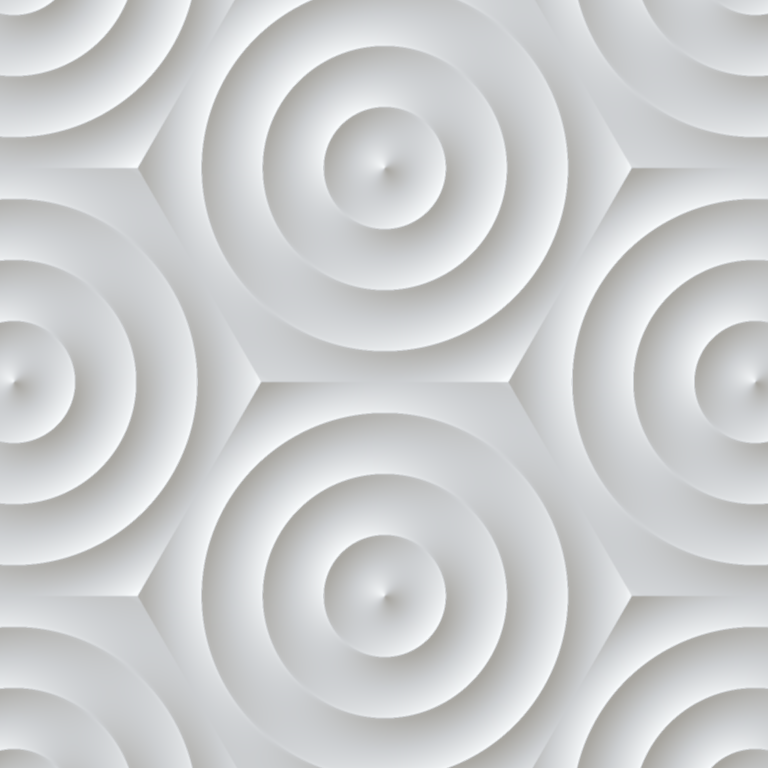
This pattern is drawn by a Shadertoy shader. Its source:

```glsl
#define PITCH 0.5573
#define RING 0.0795
#define CENTER vec2(0.501, 0.224)
#define GLOW_DIR vec2(0.77, -0.64)
#define SOFTNESS 0.0028
#define RIM 0.10
#define DRIFT 0.09
#define SHADE vec3(0.64, 0.63, 0.605)
#define PLASTER vec3(0.80, 0.81, 0.82)
#define GLOW vec3(0.97, 0.98, 0.985)

const int SAMPLES = 4;

float hash(vec2 p) {
    return fract(sin(dot(p, vec2(127.1, 311.7))) * 43758.55);
}

float valueNoise(vec2 p) {
    vec2 i = floor(p), f = fract(p);
    f = f * f * (3.0 - 2.0 * f);
    return mix(mix(hash(i), hash(i + vec2(1, 0)), f.x),
               mix(hash(i + vec2(0, 1)), hash(i + vec2(1, 1)), f.x), f.y);
}

// Offset from the nearest centre of a flat-topped hexagonal lattice
vec2 hexOffset(vec2 p) {
    vec2 size = PITCH * vec2(sqrt(3.0), 1.0);
    vec2 a = mod(p + 0.5 * size, size) - 0.5 * size;
    vec2 b = mod(p, size) - 0.5 * size;
    return dot(a, a) < dot(b, b) ? a : b;
}

// Signed light on concentric hollow grooves; the fourth is cut by the hexagon
float relief(vec2 uv) {
    vec2 p = hexOffset(uv - CENTER);
    float radius = length(p);
    float ring = radius / RING;
    float across = ring - min(floor(ring), 3.0);
    float slope = 2.0 * across - 1.0;
    float facing = dot(p, GLOW_DIR) / max(radius, 1e-4);
    float rim = smoothstep(0.86, 1.0, abs(slope));
    return slope * facing + RIM * rim;
}

void mainImage(out vec4 fragColor, in vec2 fragCoord) {
    vec2 uv = fragCoord / iResolution.y;

    // Average over a small square to soften every ridge
    float span = max(SOFTNESS, 1.0 / iResolution.y);
    float light = 0.0;
    for (int j = 0; j < SAMPLES; j++) {
        for (int i = 0; i < SAMPLES; i++) {
            vec2 jitter = (vec2(i, j) + 0.5) / float(SAMPLES) - 0.5;
            light += relief(uv + jitter * span);
        }
    }
    light /= float(SAMPLES * SAMPLES);

    // Slow unevenness of the room light
    light += DRIFT * (valueNoise(uv * 3.0) - 0.5 + 0.4 * (uv.y - uv.x));

    // Warm shadows, cool highlights
    vec3 color = mix(PLASTER, light < 0.0 ? SHADE : GLOW, min(abs(light), 1.0));
    fragColor = vec4(color, 1.0);
}
```
